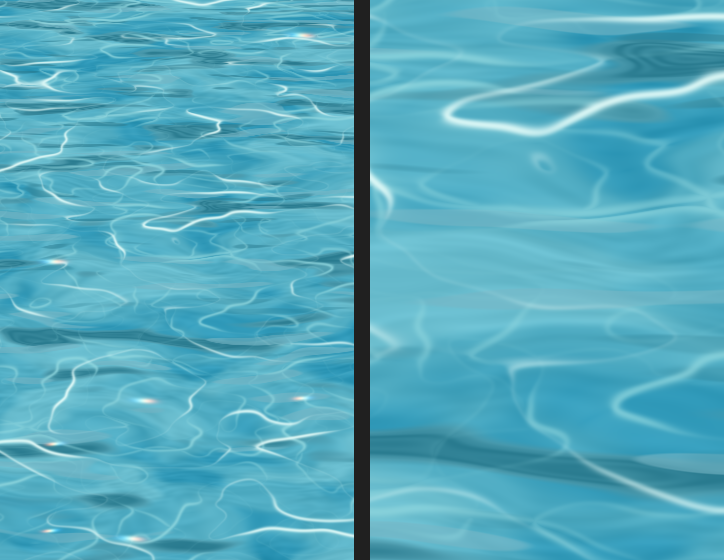
Left, the full canvas; right, a detail of the centre.
This texture is drawn by a WebGL 1 fragment shader. Its source:

```glsl
precision highp float;
uniform vec2 u_resolution;

#define DEEP vec3(0.17, 0.585, 0.71)
#define MID vec3(0.305, 0.67, 0.76)
#define PALE vec3(0.40, 0.73, 0.80)
#define GREY vec3(0.29, 0.59, 0.66)
#define DARK vec3(0.16, 0.48, 0.56)
#define GLOW vec3(0.56, 0.84, 0.87)
#define SHINE vec3(0.88, 0.98, 0.97)
#define TILT 0.45
#define WARP 0.3
#define LINE_WIDTH 0.0031
#define GLINT_SHARE 0.09

vec2 hash2(vec2 p) {
  vec3 q = fract(p.xyx * vec3(0.1031, 0.1030, 0.0973));
  q += dot(q, q.yzx + 33.33);
  return fract((q.xx + q.yz) * q.zy);
}

float cornerSlope(vec2 cell, vec2 offset) {
  vec2 slope = hash2(cell + 200.0) * 2.0 - 1.0;
  return dot(slope / (length(slope) + 0.01), offset);
}

// Gradient noise, about -0.7 to 0.7
float noise(vec2 p) {
  vec2 i = floor(p), f = p - i;
  vec2 u = f * f * f * (f * (f * 6.0 - 15.0) + 10.0);
  vec2 e = vec2(1.0, 0.0);
  return mix(mix(cornerSlope(i, f), cornerSlope(i + e, f - e), u.x),
             mix(cornerSlope(i + e.yx, f - e.yx), cornerSlope(i + 1.0, f - 1.0), u.x), u.y);
}

// Canvas to water surface: waves flatten with distance
vec2 surface(vec2 p) {
  float nearness = max(1.0 - TILT * p.y, 0.1);
  return vec2(p.x * (1.0 + 0.25 * p.y), -2.2 / TILT * log(nearness));
}

vec2 ripple(vec2 q) {
  return q + WARP * vec2(noise(q * 1.9 + 11.0), noise(q * 2.1 + 47.0))
           + 0.07 * vec2(noise(q * 6.5 + 5.0), noise(q * 6.5 + 71.0));
}

float causticField(vec2 p, float scale, float seed) {
  return noise(ripple(surface(p) + seed) * scale);
}

// Bright folded line (x) and its one-sided halo (y)
vec2 caustic(vec2 p, float scale, float seed) {
  vec2 e = vec2(0.002, 0.0);
  float f = causticField(p, scale, seed);
  vec2 slope = vec2(causticField(p + e, scale, seed), causticField(p + e.yx, scale, seed)) - f;
  float d = f / (length(slope) / e.x + 0.8);
  vec2 q = surface(p);
  float strength = smoothstep(-0.08, 0.36, noise(q * 3.1 + seed * 3.0));
  float width = LINE_WIDTH * (1.05 - 0.2 * p.y) * (0.75 + 0.8 * strength);
  float halo = exp(-abs(d) / 0.016) * smoothstep(-0.003, 0.003, d);
  return vec2(exp(-d * d / (width * width)) * (0.1 + 0.9 * strength),
              halo * (0.25 + 0.75 * strength));
}

// Small sun glints whose colours spread sideways
vec3 glints(vec2 p) {
  vec2 grid = p / vec2(0.25, 0.13);
  vec2 cell = floor(grid);
  vec2 jitter = hash2(cell + 17.0), kind = hash2(cell + 83.0);
  vec2 d = (grid - cell - 0.35 - 0.3 * jitter) * vec2(0.25, 0.13);
  d.y += 0.25 * (kind.y - 0.5) * d.x;
  vec2 u = d / (vec2(0.026, 0.0075) * (0.6 + 0.6 * kind.y));
  vec3 spread = vec3(0.45, 0.0, -0.4) * (kind.y > 0.5 ? 1.0 : -1.0);
  vec3 across = u.x - spread;
  return exp(-across * across - u.y * u.y) * step(kind.x, GLINT_SHARE);
}

void main() {
  vec2 p = gl_FragCoord.xy / u_resolution.x;
  float far = gl_FragCoord.y / u_resolution.y;
  vec2 q = surface(p);
  vec2 w = ripple(q);

  // Patches of deep and pale water, then fine swell
  float tone = 0.85 * noise(w * 2.1 + 3.0) + 0.6 * noise(w * 4.7 + 29.0) + 0.12 * (far - 0.5);
  vec3 color = mix(MID, DEEP, smoothstep(0.04, 0.36, tone));
  color = mix(color, PALE, smoothstep(0.02, 0.32, -tone));
  color += 0.05 * noise(w * vec2(6.0, 13.0)) + 0.045 * noise(w * vec2(13.0, 27.0) + 9.0);

  // Flat dark reflections, sharper and ringed farther away
  vec2 flatWave = vec2(q.x * 2.0, q.y * 4.6) + 0.4 * (w - q) / WARP;
  float streak = 0.85 * noise(flatWave + 61.0) + 0.4 * noise(flatWave * 2.4 + 7.0) + 0.14 * (far - 0.5);
  float soft = mix(0.1, 0.03, far);
  float rings = 0.5 + 0.5 * sin(streak * 60.0 + 5.0 * noise(flatWave * 2.0));
  color = mix(color, GREY, 0.85 * smoothstep(0.23 - soft, 0.23 + soft, streak));
  float core = smoothstep(0.33 - soft, 0.33 + soft, streak);
  color = mix(color, DARK, core * (1.0 - 0.7 * far * rings));

  // Pale sky slivers and thin dark creases between the waves
  float sliver = noise(flatWave * vec2(1.3, 1.8) + 131.0);
  color = mix(color, vec3(0.46, 0.71, 0.77), 0.6 * smoothstep(0.25, 0.31, sliver));
  float crease = noise(flatWave * vec2(1.6, 2.4) + 173.0);
  color = mix(color, DARK, 0.6 * smoothstep(0.3, 0.4, crease) * smoothstep(0.2, 0.7, far));

  // Caustic net: one bold layer and two faint ones
  vec2 bold = caustic(p, 2.6, 19.0);
  vec2 faint = caustic(p, 3.7, 53.0);
  vec2 thin = caustic(p, 5.0, 87.0);
  color = mix(color, GLOW, 0.38 * bold.y + 0.2 * faint.y + 0.12 * thin.y);
  color = mix(color, GLOW, max(0.75 * faint.x, 0.55 * thin.x));
  color = mix(color, SHINE, 0.9 * bold.x);

  color = mix(color, vec3(1.0), 0.95 * glints(p));
  gl_FragColor = vec4(clamp(color, 0.0, 1.0), 1.0);
}
```
